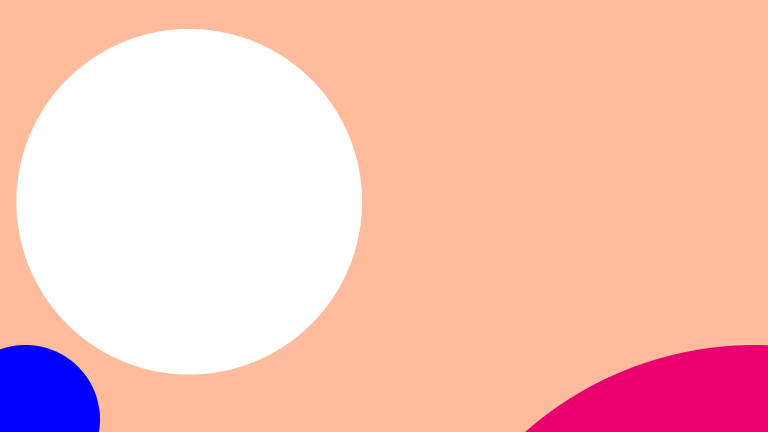
Write a WebGL 2 fragment shader that draws this background.

```glsl
#version 300 es
precision highp float;
// Flat peach backdrop with a large white disc and blue and magenta corner discs.

uniform vec2 u_resolution;
out vec4 fragColor;

// Colours
const vec3 PEACH   = vec3(1.0, 0.737, 0.616);
const vec3 WHITE   = vec3(1.0);
const vec3 BLUE    = vec3(0.005, 0.0, 1.0);
const vec3 MAGENTA = vec3(0.91, 0.0, 0.43);

// Discs as centre.xy and radius, in units of the canvas height
const vec3 WHITE_DISC   = vec3(0.438, 0.533, 0.400);
const vec3 BLUE_DISC    = vec3(0.059, 0.029, 0.1725);
const vec3 MAGENTA_DISC = vec3(1.748, -0.603, 0.8044);

// Antialiased coverage of a disc; pixel is the size of one pixel in canvas units
float discCoverage(vec2 p, vec3 disc, float pixel) {
    float signedDistance = length(p - disc.xy) - disc.z;
    return clamp(0.5 - signedDistance / pixel, 0.0, 1.0);
}

void main() {
    float pixel = 1.0 / u_resolution.y;
    vec2 p = gl_FragCoord.xy * pixel;

    // Layer the discs over the backdrop
    vec3 color = PEACH;
    color = mix(color, WHITE, discCoverage(p, WHITE_DISC, pixel));
    color = mix(color, BLUE, discCoverage(p, BLUE_DISC, pixel));
    color = mix(color, MAGENTA, discCoverage(p, MAGENTA_DISC, pixel));

    fragColor = vec4(color, 1.0);
}
```
